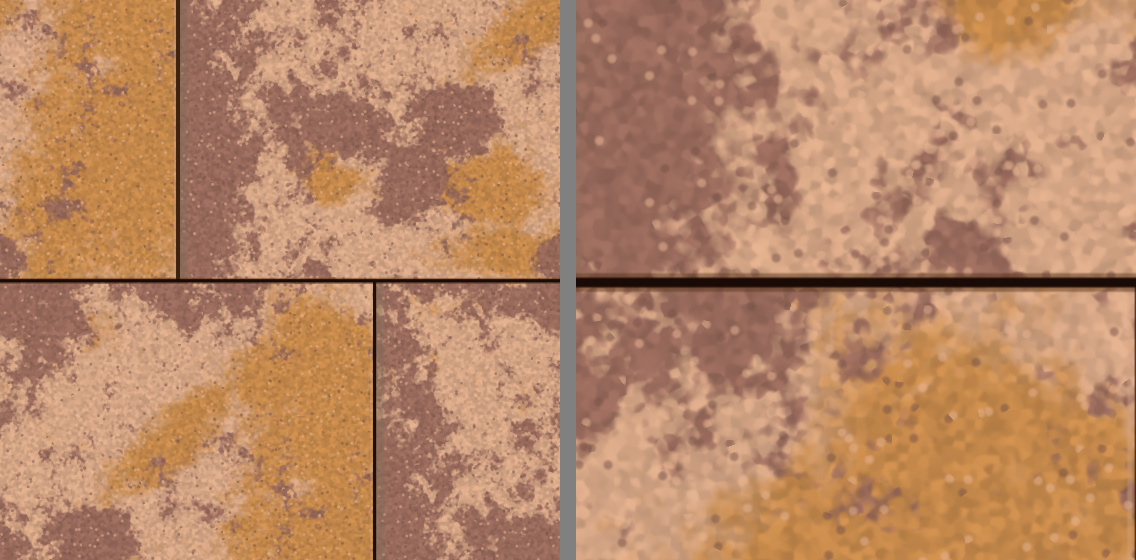
Left: the whole. Right: its middle third, enlarged.
Reproduce this texture procedurally as a three.js fragment shader.

```glsl
// Two courses of mottled stone slabs in running bond, parted by thin dark joints.
// Each slab is cream, stained with ochre and plum: soft elliptical stains are
// broken up by layered cellular noise, then covered with fine grain and flecks.
varying vec2 vUv;

const vec3 CREAM = vec3(0.83, 0.645, 0.52);
const vec3 OCHRE = vec3(0.765, 0.53, 0.29);
const vec3 PLUM = vec3(0.575, 0.395, 0.345);
const vec3 BEVEL_GREY = vec3(0.52, 0.43, 0.35);
const vec3 JOINT_DARK = vec3(0.10, 0.04, 0.025);
const vec3 JOINT_BROWN = vec3(0.32, 0.18, 0.08);

const float BED_Y = 0.4985;       // height of the horizontal joint
const float SLAB_HEIGHT = 0.755;  // each slab is one canvas wide
const float UPPER_JOINT_X = 0.318;
const float LOWER_JOINT_X = 0.669;

vec2 hash2(vec2 p) {
  vec2 q = vec2(dot(p, vec2(127.1, 311.7)), dot(p, vec2(269.5, 183.3)));
  return fract(sin(q) * 43758.55);
}

// Cellular noise: x = smoothly blended value, y = nearest distance, z = nearest cell id.
vec3 cells(vec2 p) {
  vec2 base = floor(p);
  vec2 f = p - base;
  float total = 0.0, weights = 0.0, nearest = 9.0, id = 0.0;
  for (int j = -1; j <= 1; j++) {
    for (int i = -1; i <= 1; i++) {
      vec2 offset = vec2(float(i), float(j));
      vec2 d = offset + hash2(base + offset) - f;
      float value = hash2(base + offset + 57.3).x;
      float d2 = dot(d, d);
      float w = exp(-5.0 * d2);
      total += w * value;
      weights += w;
      if (d2 < nearest) {
        nearest = d2;
        id = value;
      }
    }
  }
  return vec3(total / weights, sqrt(nearest), id);
}

// Rough cloud centred on zero, made of five cellular octaves.
float mottle(vec2 p, float gain) {
  float sum = 0.0, amp = 1.0, norm = 0.0;
  for (int i = 0; i < 5; i++) {
    sum += amp * (cells(p).x - 0.5);
    norm += amp;
    amp *= gain;
    p = mat2(1.6, 1.2, -1.2, 1.6) * p + 17.3;
  }
  return sum / norm;
}

// Soft ellipse, 1 at its centre and 0 outside.
float stain(vec2 p, vec2 centre, vec2 radius, float tilt) {
  vec2 d = p - centre;
  float c = cos(tilt), s = sin(tilt);
  d = vec2(c * d.x + s * d.y, c * d.y - s * d.x) / radius;
  return 1.0 - smoothstep(0.35, 1.45, length(d));
}

float ochreStains(vec2 p) {
  float m = stain(p, vec2(0.88, 0.16), vec2(0.19, 0.27), 0.0);
  m = max(m, stain(p, vec2(0.91, 0.52), vec2(0.17, 0.20), 0.2));
  m = max(m, stain(p, vec2(0.63, 0.46), vec2(0.16, 0.055), 0.68));
  m = max(m, 0.95 * stain(p, vec2(0.59, 0.16), vec2(0.12, 0.06), 0.0));
  m = max(m, 0.7 * stain(p, vec2(0.57, 0.05), vec2(0.12, 0.05), 0.0));
  return max(m, 0.65 * stain(p, vec2(0.27, 0.18), vec2(0.05, 0.06), 0.0));
}

float plumStains(vec2 p) {
  float m = stain(p, vec2(0.03, 0.29), vec2(0.115, 0.42), 0.0);
  m = max(m, 0.9 * stain(p, vec2(0.26, 0.28), vec2(0.17, 0.075), -0.35));
  m = max(m, stain(p, vec2(0.49, 0.285), vec2(0.10, 0.055), 0.2));
  m = max(m, stain(p, vec2(0.41, 0.18), vec2(0.06, 0.08), -0.3));
  m = max(m, 0.9 * stain(p, vec2(0.41, 0.71), vec2(0.12, 0.07), 0.0));
  m = max(m, 0.65 * stain(p, vec2(0.55, 0.75), vec2(0.42, 0.07), 0.0));
  m = max(m, 0.6 * stain(p, vec2(0.20, 0.73), vec2(0.2, 0.06), 0.0));
  m = max(m, 0.75 * stain(p, vec2(0.67, 0.04), vec2(0.04, 0.05), 0.0));
  return max(m, 0.75 * stain(p, vec2(0.80, 0.13), vec2(0.045, 0.025), -0.3));
}

vec3 slabColour(vec2 p) {
  float rough = mottle(p * 13.0, 0.85);
  float soft = mottle(p * 11.0 + 41.0, 0.75);
  float ochre = smoothstep(0.15, 0.8, ochreStains(p) + 1.9 * soft);
  float plum = plumStains(p) + 0.12 - 0.16 * ochre + 3.0 * rough;
  plum = smoothstep(0.25, 0.72, plum);
  vec3 colour = mix(mix(CREAM, OCHRE, ochre), PLUM, 0.93 * plum);

  // Sandy grain, pale flecks and dark pits.
  vec3 grain = cells(p * 190.0);
  vec3 chips = cells(p * 115.0 + 9.0);
  float chip = 1.0 - smoothstep(0.15, 0.45, chips.y);
  colour *= 0.90 + 0.20 * grain.x;
  colour = mix(colour, CREAM * 1.08, 0.55 * chip * step(0.90, chips.z));
  return mix(colour, PLUM * 0.8, 0.5 * chip * step(chips.z, 0.07));
}

float line(float d, float halfWidth) {
  return 1.0 - smoothstep(halfWidth - 0.001, halfWidth + 0.001, abs(d));
}

void main() {
  // Slab coordinates: both courses share one face, shifted sideways.
  float lower = step(vUv.y, BED_Y);
  float across = fract(vUv.x - mix(UPPER_JOINT_X, LOWER_JOINT_X, lower));
  float bed = vUv.y - BED_Y;
  float side = across - step(0.5, across);
  vec3 colour = slabColour(vec2(across, bed + lower * SLAB_HEIGHT));

  // Worn bevel right of the side joint, pale lip and shading along the edges.
  float bevel = step(0.0, side) * (1.0 - smoothstep(0.010, 0.022, side));
  colour = mix(colour, BEVEL_GREY, 0.5 * bevel);
  colour = mix(colour, CREAM, 0.4 * line(side + 0.006, 0.0015));
  colour = mix(colour, JOINT_BROWN, 0.45 * line(bed, 0.0055));

  vec3 sideJoint = mix(JOINT_BROWN, JOINT_DARK, 0.35 + 0.55 * lower);
  colour = mix(colour, sideJoint, line(side, mix(0.0036, 0.0029, lower)));
  colour = mix(colour, JOINT_DARK, line(bed, 0.0029));
  gl_FragColor = vec4(colour, 1.0);
}
```
